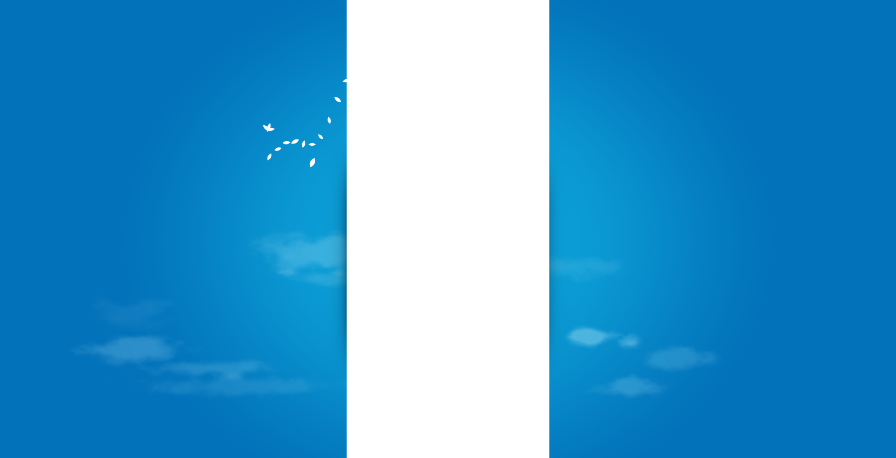
Write a WebGL 2 fragment shader that draws this background.

```glsl
#version 300 es
precision highp float;
// A blue sky with a soft central glow, wispy clouds and drifting white petals,
// behind a plain white column with shaded sides. Clouds are noise inside soft
// ellipses; petals are lens shapes strewn along a curve. Unit: canvas height.

uniform vec2 u_resolution;
out vec4 fragColor;

const vec3 SKY_EDGE = vec3(0.008, 0.447, 0.728);
const vec3 SKY_GLOW = vec3(0.045, 0.622, 0.842);
const vec3 CLOUD_COLOR = vec3(0.62, 0.86, 0.95);
const vec3 SHADE_COLOR = vec3(0.0, 0.20, 0.34);
const vec2 GLOW_CENTER = vec2(0.0, 0.477);
const float GLOW_SQUASH = 0.83;
const float GLOW_INNER = 0.20;
const float GLOW_OUTER = 0.765;
const float COLUMN_HALF = 0.2212;
const float SHADE_WIDTH = 0.012;
const int PETALS = 10;
const int CLOUDS = 11;

// Cloud center (xy) and radii (zw), then opacity
const vec4 CLOUD_SHAPE[CLOUDS] = vec4[CLOUDS](
  vec4(-0.285, 0.444, 0.140, 0.062), vec4(-0.280, 0.395, 0.110, 0.024),
  vec4(-0.686, 0.235, 0.140, 0.036), vec4(-0.520, 0.195, 0.180, 0.026),
  vec4(-0.430, 0.158, 0.300, 0.030), vec4(-0.680, 0.316, 0.110, 0.042),
  vec4( 0.270, 0.420, 0.140, 0.036), vec4( 0.320, 0.263, 0.075, 0.026),
  vec4( 0.400, 0.250, 0.042, 0.024), vec4( 0.490, 0.220, 0.105, 0.032),
  vec4( 0.390, 0.155, 0.085, 0.032));
const float CLOUD_OPACITY[CLOUDS] = float[CLOUDS](
  0.32, 0.18, 0.27, 0.20, 0.14, 0.09, 0.16, 0.46, 0.42, 0.20, 0.24);

float hash(vec2 p) {
  p = fract(p * vec2(0.1031, 0.1130));
  p += dot(p, p.yx + 33.33);
  return fract((p.x + p.y) * p.x * 17.0);
}

float noise(vec2 p) {
  vec2 i = floor(p), f = fract(p);
  f = f * f * (3.0 - 2.0 * f);
  return mix(mix(hash(i), hash(i + vec2(1, 0)), f.x),
             mix(hash(i + vec2(0, 1)), hash(i + vec2(1, 1)), f.x), f.y);
}

float fbm(vec2 p) {
  float sum = 0.0, gain = 0.5;
  for (int i = 0; i < 5; i++) {
    sum += gain * noise(p);
    p = p * 2.03 + 17.3;
    gain *= 0.5;
  }
  return sum;
}

// Coverage of a pointed lens with the given half length and half width
float petal(vec2 p, float angle, vec2 size, float aa) {
  float c = cos(angle), s = sin(angle);
  p = vec2(c * p.x + s * p.y, c * p.y - s * p.x);
  float along = p.x / size.x;
  float d = max(abs(p.y) - size.y * (1.0 - along * along), abs(p.x) - size.x);
  return smoothstep(aa, -aa, d);
}

float cloudCover(vec2 p) {
  float texture_ = fbm(p * vec2(17.0, 29.0) + 60.0) - 0.48;
  float clear = 1.0;
  for (int i = 0; i < CLOUDS; i++) {
    vec4 shape = CLOUD_SHAPE[i];
    float body = 1.0 - length((p - shape.xy) / shape.zw);
    float density = smoothstep(0.0, 0.75, body + texture_ * 1.3);
    density *= smoothstep(-0.5, 0.3, body);
    clear *= 1.0 - CLOUD_OPACITY[i] * density;
  }
  return 1.0 - clear;
}

float petalCover(vec2 p, float aa) {
  float cover = 0.0;
  // Trail rising to the right
  for (int i = 0; i < PETALS; i++) {
    float k = float(i), t = k / float(PETALS - 1);
    float sway = 0.018 * cos(0.95 * (k - 2.3));
    vec2 center = vec2(-0.390 + 0.168 * t, 0.668 + 0.138 * pow(t, 2.5) + sway);
    float size = 0.0065 + 0.003 * hash(vec2(k, 7.0));
    float angle = 2.8 * hash(vec2(k, 3.0)) - 0.9;
    cover = max(cover, petal(p - center, angle, size * vec2(1.0, 0.42), aa));
  }
  // Large low petal, and a fluttering cluster of three
  cover = max(cover, petal(p - vec2(-0.296, 0.645), 1.15, vec2(0.011, 0.005), aa));
  for (int i = 0; i < 3; i++) {
    float angle = 0.1 + 1.15 * float(i);
    vec2 center = vec2(-0.393, 0.717) + 0.005 * vec2(cos(angle), sin(angle));
    cover = max(cover, petal(p - center, angle, vec2(0.010, 0.0035), aa));
  }
  return cover;
}

void main() {
  vec2 p = (gl_FragCoord.xy - vec2(0.5 * u_resolution.x, 0.0)) / u_resolution.y;
  float aa = 0.6 / u_resolution.y;

  // Sky and glow
  float r = length((p - GLOW_CENTER) / vec2(1.0, GLOW_SQUASH));
  vec3 color = mix(SKY_EDGE, SKY_GLOW, 1.0 - smoothstep(GLOW_INNER, GLOW_OUTER, r));
  color = mix(color, CLOUD_COLOR, cloudCover(p));
  color = mix(color, vec3(1.0), petalCover(p, aa));

  // Column with shaded sides, stronger on the left
  float edge = abs(p.x) - COLUMN_HALF;
  float span = 1.0 - smoothstep(0.10, 0.28, abs(p.y - 0.43));
  float shade = (p.x < 0.0 ? 0.55 : 0.30) * exp(-max(edge, 0.0) / SHADE_WIDTH);
  color = mix(color, SHADE_COLOR, shade * span);
  color = mix(color, vec3(1.0), smoothstep(aa, -aa, edge));
  fragColor = vec4(color, 1.0);
}
```
